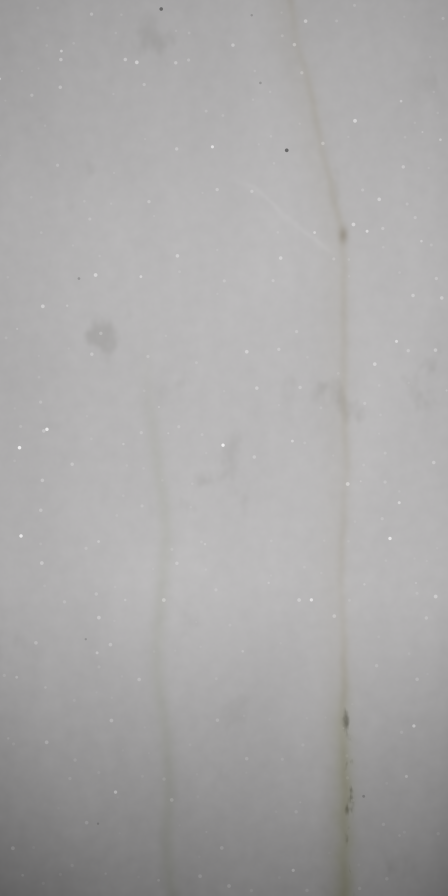
Give the GLSL for this texture, as a WebGL 1 fragment shader.

```glsl
precision highp float;
// Pale grey marble slab: a soft uneven light over cloudy stone, with stained
// upright veins, smoky blotches, crystal glints and a few dark specks.
// Gradient noise shapes the stone; jittered grid cells scatter the dots.
uniform vec2 u_resolution;

vec2 hash2(vec2 p) {
  vec3 q = fract(p.xyx * vec3(0.1031, 0.1030, 0.0973));
  q += dot(q, q.yzx + 33.33);
  return fract((q.xx + q.yz) * q.zy);
}

float gradientNoise(vec2 p) {
  vec2 i = floor(p), f = fract(p);
  vec2 w = f * f * f * (f * (f * 6.0 - 15.0) + 10.0);
  vec2 e = vec2(0.0, 1.0);
  float a = dot(hash2(i) * 2.0 - 1.0, f);
  float b = dot(hash2(i + e.yx) * 2.0 - 1.0, f - e.yx);
  float c = dot(hash2(i + e) * 2.0 - 1.0, f - e);
  float d = dot(hash2(i + 1.0) * 2.0 - 1.0, f - 1.0);
  return mix(mix(a, b, w.x), mix(c, d, w.x), w.y);
}

float fbm(vec2 p) {
  float sum = 0.0, amp = 0.6;
  for (int i = 0; i < 4; i++) {
    sum += amp * gradientNoise(p);
    p = p * 2.03 + 17.3;
    amp *= 0.5;
  }
  return sum;
}

float bell(float x, float width) {
  return exp(-x * x / (width * width));
}

// Small round dots, one per grid cell at most, with varied strength
float dots(vec2 p, float cells, float share, float radius) {
  vec2 cell = floor(p * cells);
  vec2 pick = hash2(cell + cells * 3.7);
  vec2 centre = (cell + 0.15 + 0.7 * hash2(cell + 71.0)) / cells;
  float blur = 0.7 / u_resolution.x;
  float size = radius * (0.6 + 0.6 * pick.y);
  float dot1 = 1.0 - smoothstep(size - blur, size + blur, length(p - centre));
  return dot1 * step(pick.x, share) * (0.2 + 0.8 * pick.y * pick.y * pick.y);
}

// Brightness: fades to the floor, a little to the top and sides
float slabLight(vec2 uv) {
  float low = max(0.36 - uv.y, 0.0) / 0.36;
  float high = max(uv.y - 0.68, 0.0) / 0.32;
  float light = 0.732 - 0.25 * pow(low, 1.4) - 0.075 * pow(high, 1.5);
  light -= (0.055 + 0.05 * low) * pow(1.0 - uv.x, 4.0);
  return light - (0.035 + 0.05 * low) * pow(uv.x, 7.0);
}

void main() {
  vec2 uv = gl_FragCoord.xy / u_resolution;
  vec2 p = gl_FragCoord.xy / u_resolution.x;
  vec3 colour = slabLight(uv) * vec3(1.003, 0.996, 0.998);

  // Cloudy body, drawn out upright, and fine crystal mottling
  colour += 0.030 * fbm(p * vec2(6.0, 2.2) + 3.0);
  colour += 0.022 * fbm(p * 32.0);

  // Smoky blotches, sparse and small
  float smoke = fbm(p * vec2(9.0, 6.0) + 40.0);
  float patches = smoothstep(-0.05, 0.3, gradientNoise(p * 3.0 + 8.0));
  colour -= vec3(0.055, 0.055, 0.06) * smoothstep(0.12, 0.38, smoke) * patches;

  // Main vein: leans left near the top, upright below
  float wobble = 0.030 * gradientNoise(vec2(3.0, p.y * 3.5))
               + 0.008 * gradientNoise(vec2(9.0, p.y * 14.0));
  float lean = 0.12 * smoothstep(0.70, 1.02, uv.y);
  float across = p.x - 0.768 + lean - wobble;
  float strength = 0.65 + 0.9 * gradientNoise(vec2(21.0, p.y * 5.0));
  float stain = bell(across + 0.018, 0.035) * 0.35 + bell(across, 0.010) * strength;
  colour -= vec3(0.030, 0.036, 0.056) * stain;

  // Olive halo and broken dark cracks at the foot of the vein
  float foot = 1.0 - smoothstep(0.16, 0.27, uv.y);
  float ragged = across + 0.012 * fbm(p * 30.0);
  colour -= vec3(0.028, 0.024, 0.055) * bell(ragged, 0.022) * foot;
  float broken = smoothstep(0.04, 0.28, fbm(vec2(p.x * 25.0, p.y * 11.0) + 5.0));
  colour -= vec3(0.22, 0.22, 0.23) * bell(ragged - 0.010, 0.007) * broken * foot;

  // Brown knot where the vein bends
  vec2 knot = (p - vec2(0.768 + wobble, 1.475)) / vec2(0.010, 0.018);
  colour -= vec3(0.09, 0.10, 0.12) * exp(-dot(knot, knot));

  // Faint greenish side vein, and a pale hairline leaving the main one
  float side = p.x - 0.385 + 0.075 * uv.y - 0.04 * gradientNoise(vec2(5.0, p.y * 3.0));
  float sideFade = 1.0 - smoothstep(0.45, 0.68, uv.y);
  colour -= vec3(0.022, 0.018, 0.032) * bell(side, 0.016) * sideFade;
  float hair = p.y - 1.46 + 0.75 * (p.x - 0.72) - 0.05 * fbm(p * 9.0);
  float hairSpan = smoothstep(0.48, 0.60, p.x) * (1.0 - smoothstep(0.70, 0.78, p.x));
  colour += 0.016 * bell(hair, 0.008) * hairSpan;

  // Crystal glints, then rare dark specks
  float glints = 0.13 * dots(p, 17.0, 0.45, 0.0035)
               + 0.30 * dots(p + 0.37, 9.0, 0.30, 0.0032);
  colour += glints * (0.5 + 0.7 * uv.y);
  colour *= 1.0 - 0.75 * dots(p + 5.1, 5.0, 0.22, 0.0038);

  gl_FragColor = vec4(clamp(colour, 0.0, 1.0), 1.0);
}
```
